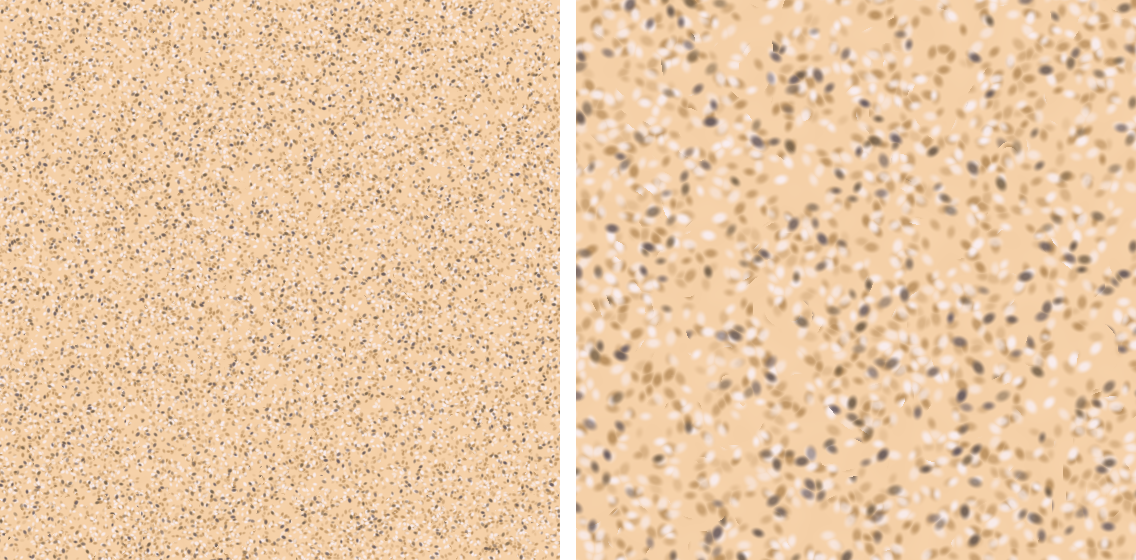
Left: the whole. Right: its middle third, enlarged.
Reproduce this texture procedurally as a WebGL 2 fragment shader.

```glsl
#version 300 es
precision highp float;
// Fine speckled sandstone: a peach ground scattered with soft ochre, pale and
// dark mineral grains. Each layer jitters one grain per grid cell, and gradient
// noise varies how densely the grains gather.

uniform vec2 u_resolution;
out vec4 fragColor;

const float TAU = 6.2831853;
const float GRAIN_CELLS = 150.0;

const vec3 PEACH = vec3(0.968, 0.826, 0.668);
const vec3 PEACH_DEEP = vec3(0.945, 0.795, 0.630);
const vec3 OCHRE = vec3(0.70, 0.53, 0.33);
const vec3 PALE = vec3(0.975, 0.930, 0.935);
const vec3 UMBER = vec3(0.43, 0.35, 0.25);
const vec3 SLATE = vec3(0.40, 0.35, 0.38);

// Integer hash giving three values in 0..1 for a cell and a seed
vec3 hash3(vec2 cell, int seed) {
    uvec3 v = uvec3(ivec3(ivec2(cell), seed) + 4096);
    v = v * 1664525u + 1013904223u;
    v.x += v.y * v.z; v.y += v.z * v.x; v.z += v.x * v.y;
    v ^= v >> 16u;
    v.x += v.y * v.z; v.y += v.z * v.x; v.z += v.x * v.y;
    return vec3(v >> 8u) / 16777216.0;
}

float cornerSlope(vec2 cell, vec2 offset, int seed) {
    float angle = TAU * hash3(cell, seed).x;
    return dot(vec2(cos(angle), sin(angle)), offset);
}

// Gradient noise, roughly -0.7..0.7
float gradientNoise(vec2 p, int seed) {
    vec2 cell = floor(p);
    vec2 f = p - cell;
    vec2 w = f * f * f * (f * (f * 6.0 - 15.0) + 10.0);
    vec2 e = vec2(1.0, 0.0);
    float low = mix(cornerSlope(cell, f, seed),
                    cornerSlope(cell + e.xy, f - e.xy, seed), w.x);
    float high = mix(cornerSlope(cell + e.yx, f - e.yx, seed),
                     cornerSlope(cell + e.xx, f - e.xx, seed), w.x);
    return mix(low, high, w.y);
}

// Scattered oval grains: x is coverage, y is a random tint of the top grain
vec2 grains(vec2 p, float density, float minStrength, float softness, int seed) {
    vec2 home = floor(p);
    vec2 result = vec2(0.0);
    for (int j = -1; j <= 1; j++) {
        for (int i = -1; i <= 1; i++) {
            vec2 cell = home + vec2(i, j);
            vec3 place = hash3(cell, seed);
            if (place.z > density) continue;
            vec3 shape = hash3(cell, seed + 1);
            float angle = TAU * shape.x;
            vec2 axis = vec2(cos(angle), sin(angle));
            vec2 d = p - cell - place.xy;
            vec2 local = vec2(dot(d, axis), dot(d, vec2(-axis.y, axis.x)));
            float radius = mix(0.30, 0.50, shape.y);
            float dist = length(local * vec2(0.82, 1.2)) - radius;
            float cover = 1.0 - smoothstep(-softness, softness, dist);
            cover *= mix(minStrength, 1.0, shape.z);
            if (cover > result.x) result = vec2(cover, fract(shape.z * 7.0));
        }
    }
    return result;
}

void main() {
    vec2 uv = gl_FragCoord.xy / u_resolution.y;
    vec2 p = uv * GRAIN_CELLS;
    float softness = max(0.30, GRAIN_CELLS / u_resolution.y);

    // Loose clustering of the grains
    float patches = 1.0 + 0.4 * gradientNoise(uv * 7.0, 11)
                        + 0.7 * gradientNoise(uv * 24.0, 12);

    // Ground with faint mottling
    float mottle = 0.5 + 0.7 * gradientNoise(uv * 60.0, 13);
    vec3 color = mix(PEACH, PEACH_DEEP, 0.6 * clamp(mottle, 0.0, 1.0));

    // Mineral layers from faint to dark
    vec2 ochre = grains(p, 0.42 * patches, 0.2, softness, 21);
    color = mix(color, OCHRE, 0.85 * ochre.x);

    vec2 pale = grains(p + 0.37, 0.31 * patches, 0.5, softness, 31);
    color = mix(color, PALE, pale.x);

    vec2 dark = grains(p + 0.71, 0.105 * patches, 0.5, softness, 41);
    color = mix(color, mix(UMBER, SLATE, dark.y), 0.95 * dark.x);

    fragColor = vec4(color, 1.0);
}
```
